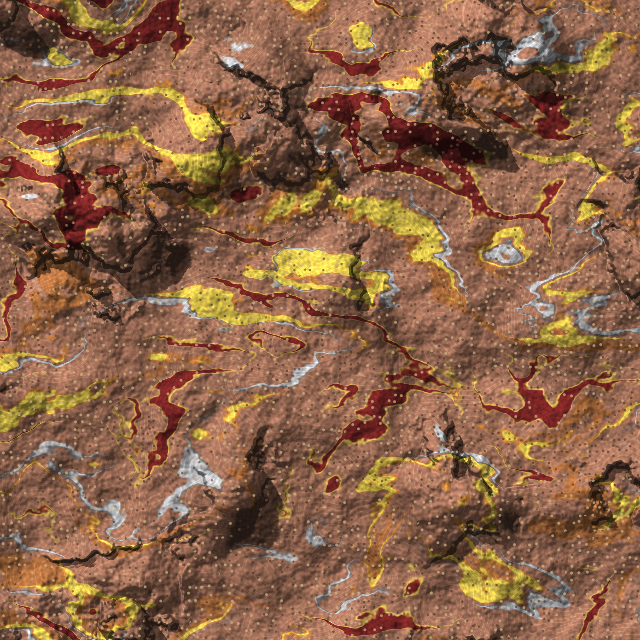
A Shadertoy shader for this texture:

```glsl
// Eroded clay terrain seen from above: folded mineral bands of yellow, grey,
// orange and red, cut from a warped gradient noise field, then lit from the
// upper left with cliff shadows, fine contour lines and pale grit.

vec2 hash2(vec2 p) {
    vec3 q = fract(vec3(p.xyx) * vec3(0.1031, 0.1030, 0.0973));
    q += dot(q, q.yzx + 33.33);
    return fract((q.xx + q.yz) * q.zy);
}

float cornerSlope(vec2 cell, vec2 offset) {
    float angle = 6.2832 * hash2(cell).x;
    return dot(vec2(cos(angle), sin(angle)), offset);
}

float gradientNoise(vec2 p) {
    vec2 i = floor(p), f = fract(p);
    vec2 u = f * f * f * (f * (f * 6.0 - 15.0) + 10.0);
    vec2 e = vec2(1.0, 0.0);
    float low = mix(cornerSlope(i, f), cornerSlope(i + e, f - e), u.x);
    float high = mix(cornerSlope(i + e.yx, f - e.yx), cornerSlope(i + 1.0, f - 1.0), u.x);
    return mix(low, high, u.y);
}

float fbm(vec2 p, int octaves) {
    float sum = 0.0, gain = 1.0;
    for (int i = 0; i < octaves; i++) {
        sum += gain * gradientNoise(p);
        p = 2.03 * p + 17.3;
        gain *= 0.5;
    }
    return sum;
}

// Rolling ground, with broken cliffs inside rough zones
float terrain(vec2 p) {
    float rough = smoothstep(0.0, 0.3, gradientNoise(p * 3.3 + 41.0));
    float crack = fbm(p * 7.0 + 5.0, 5);
    float cliff = 0.045 * smoothstep(-0.07, 0.07, crack) + 0.035 * abs(crack);
    return 0.032 * fbm(p * 4.0 + 60.0, 6) + rough * cliff;
}

// A layer around one level, whose thickness swells and pinches out
float band(float level, float centre, float halfWidth) {
    return smoothstep(0.008, -0.008, abs(level - centre) - halfWidth);
}

vec3 mineral(vec2 p) {
    vec2 warp = vec2(gradientNoise(p * 4.0 + 9.0), gradientNoise(p * 4.0 + 27.0));
    float strata = fbm((p + 0.09 * warp) * vec2(2.3, 4.0) + 80.0, 5);
    strata += 0.015 * gradientNoise(p * 130.0);
    float level = strata - 0.55 * round(strata / 0.55);

    float swell = gradientNoise(p * 4.2 + 110.0);
    float redSwell = gradientNoise(p * 4.5 + 140.0);
    float rustSwell = gradientNoise(p * 5.0 + 170.0);
    float ashSwell = gradientNoise(p * 6.0 + 200.0);

    vec3 clay = vec3(0.57, 0.395, 0.315);
    clay *= 1.0 + 0.16 * gradientNoise(p * 9.0 + 230.0);
    vec3 color = mix(clay, vec3(0.60, 0.37, 0.19), 0.8 * band(level, 0.0, 0.012 + 0.13 * rustSwell));
    color = mix(color, vec3(0.74, 0.62, 0.28), band(level, -0.17, 0.012 + 0.18 * redSwell));
    color = mix(color, vec3(0.43, 0.13, 0.13), band(level, -0.165, 0.18 * redSwell));
    color = mix(color, vec3(0.66, 0.42, 0.19), band(level, 0.075, 0.027 + 0.18 * swell));
    color = mix(color, vec3(0.78, 0.69, 0.27), band(level, 0.08, 0.014 + 0.18 * swell));
    color = mix(color, vec3(0.40, 0.40, 0.40), band(level, 0.168, 0.010 + 0.06 * ashSwell));
    return mix(color, vec3(0.66, 0.66, 0.67), band(level, 0.174, 0.005 + 0.06 * ashSwell));
}

// Share of sunlight left after marching toward the light
float sunlight(vec2 p, float ground) {
    float blocked = 0.0;
    for (int i = 1; i <= 14; i++) {
        float reach = 0.006 * float(i);
        float rise = terrain(p + reach * vec2(-0.64, 0.77)) - ground - 0.6 * reach;
        blocked = max(blocked, smoothstep(0.0, 0.004, rise));
    }
    return 1.0 - blocked;
}

// Scattered round grains, one at most in each cell
float grit(vec2 p, float share) {
    vec2 cell = floor(p);
    vec2 seed = hash2(cell + 300.0);
    float dist = length(fract(p) - 0.28 - 0.44 * seed);
    float present = step(hash2(cell + 500.0).y, share);
    return present * smoothstep(0.28, 0.12, dist);
}

void mainImage(out vec4 fragColor, in vec2 fragCoord) {
    vec2 p = fragCoord / iResolution.y;
    float ground = terrain(p);

    // Slope lighting
    float stepSize = 0.002;
    vec2 slope = vec2(terrain(p + vec2(stepSize, 0.0)), terrain(p + vec2(0.0, stepSize))) - ground;
    vec3 normal = normalize(vec3(-slope / stepSize, 1.0));
    float shade = dot(normal, normalize(vec3(-0.45, 0.54, 0.8))) / 0.75;
    float sun = sunlight(p, ground);
    float light = clamp(shade, 0.5, 1.32) * mix(0.5, 1.0, sun);

    // Contour lines and surface grain
    float contour = abs(fract(fbm(p * 4.0 + 60.0, 3) * 22.0) - 0.5);
    light *= 1.0 + 0.12 * smoothstep(0.36, 0.46, contour);
    light *= 1.0 + 0.22 * gradientNoise(p * 190.0);

    vec3 color = mineral(p) * light;
    float density = 0.3 + 0.35 * gradientNoise(p * 5.0 + 260.0);
    color = mix(color, vec3(0.80, 0.69, 0.52), 0.75 * grit(p * 90.0, density) * mix(0.3, 1.0, sun));
    color = mix(color, vec3(0.27, 0.19, 0.12), 0.6 * grit(p * 110.0 + 70.0, 0.5 - density));
    fragColor = vec4(color, 1.0);
}
```
